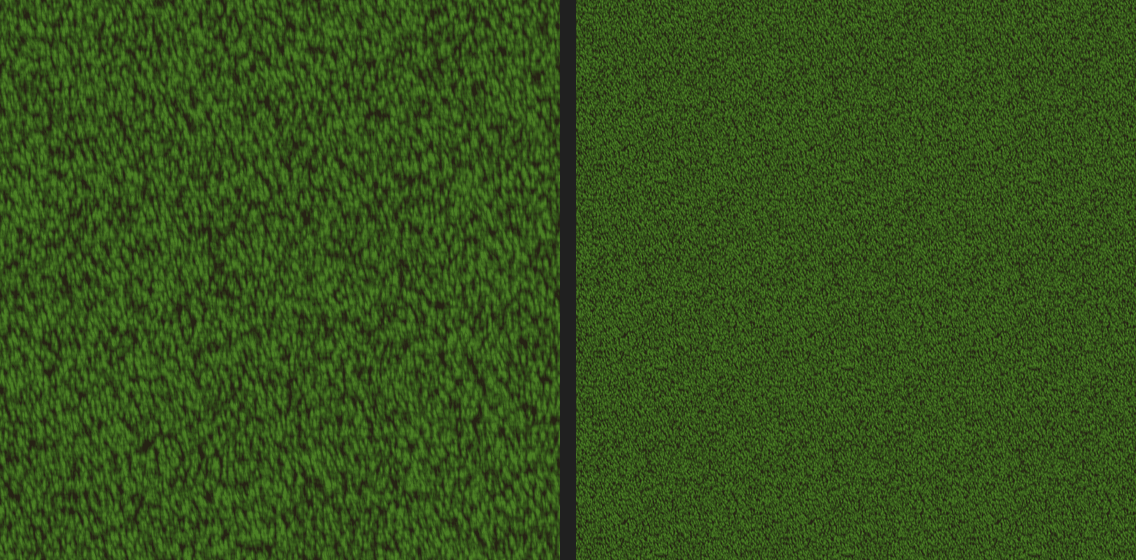
Left, the tile; right, the same tile 3 across and 3 down.
This texture is drawn by a WebGL 1 fragment shader. Its source:

```glsl
precision highp float;
// Dense turf: short leaning grass blades over dark brown soil.
// Stretched cellular noise, wrapped to the tile, is layered at several
// scales into a blade height that drives a soil-to-tip colour ramp.

uniform vec2 u_resolution;

const float TAU = 6.2831853;

vec3 hash3(vec2 cell, float seed) {
  vec3 p = fract(vec3(cell.xyx + seed) * vec3(0.1031, 0.1030, 0.0973));
  p += dot(p, p.yxz + 33.33);
  return fract((p.xxy + p.yzz) * p.zyx);
}

// Distance to the nearest blade axis; count is the whole number of cells.
float bladeDistance(vec2 uv, vec2 count, float lean, float seed) {
  vec2 p = uv * count;
  vec2 base = floor(p);
  float nearest = 4.0;
  for (int j = -1; j <= 1; j++) {
    for (int i = -2; i <= 2; i++) {
      vec2 cell = base + vec2(float(i), float(j));
      vec3 rnd = hash3(mod(cell, count), seed);
      vec2 q = p - cell - rnd.xy;
      // Shear each blade by its own lean and narrow it towards the tip.
      q.x += (lean + 0.8 * (rnd.z - 0.5)) * q.y;
      q.x *= 1.0 + 0.4 * q.y;
      float shade = 0.35 * fract(rnd.z * 7.31 + rnd.x);
      nearest = min(nearest, length(q) + shade);
    }
  }
  return nearest;
}

// Broad, slow variation made of whole-period sines.
float patches(vec2 uv) {
  vec2 a = uv * TAU;
  float bend = 1.5 * sin(2.0 * a.x - 3.0 * a.y);
  return 0.5 * sin(5.0 * a.x + 3.0 * a.y + bend)
       + 0.5 * sin(7.0 * a.y - 4.0 * a.x - bend + 1.0);
}

void main() {
  vec2 uv = gl_FragCoord.xy / u_resolution;
  float patchTone = patches(uv);
  float lean = 0.32 + 0.25 * patchTone;

  // Main blades, smaller blades, fine streaks and short cross nicks.
  float gap = 0.45 * bladeDistance(uv, vec2(112.0, 44.0), lean, 3.0)
            + 0.27 * bladeDistance(uv, vec2(168.0, 68.0), lean, 17.0)
            + 0.18 * bladeDistance(uv, vec2(230.0, 56.0), lean, 41.0)
            + 0.10 * bladeDistance(uv, vec2(64.0, 150.0), 0.0, 59.0);

  float height = 0.5 + 2.25 * (0.6 - gap) + 0.04 * patchTone;

  vec3 soil = vec3(0.145, 0.135, 0.08);
  vec3 leaf = vec3(0.195, 0.32, 0.098);
  vec3 tip = vec3(0.30, 0.50, 0.145);
  vec3 color = mix(soil, leaf, clamp(2.0 * height, 0.0, 1.0));
  color = mix(color, tip, clamp(2.0 * height - 1.0, 0.0, 1.0));
  gl_FragColor = vec4(color, 1.0);
}
```
